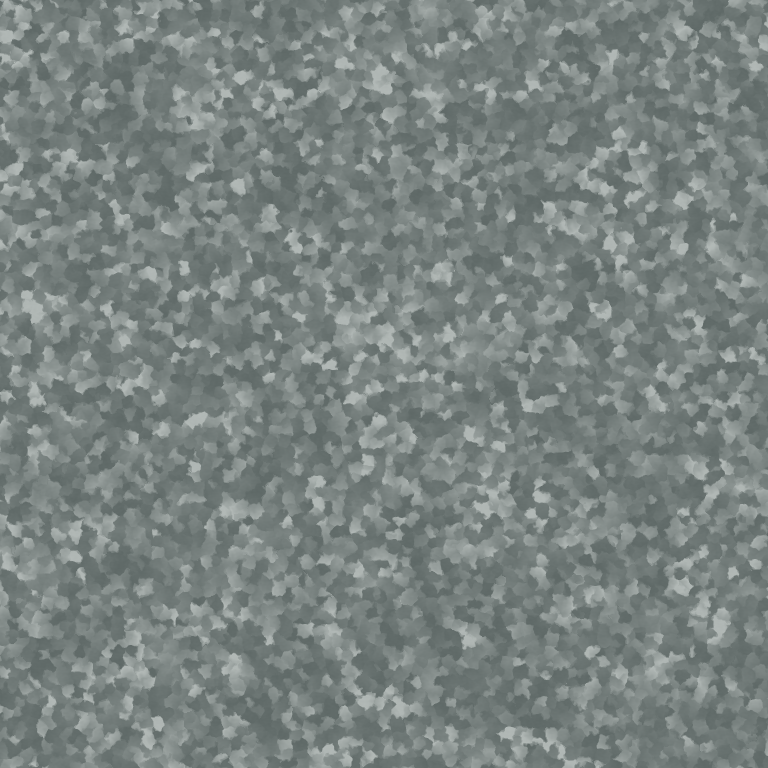
Give the GLSL for this texture, as a three.js fragment shader.

```glsl
#define GRAINS 76.0        // crystals across the canvas
#define RAGGED 0.42        // bending of crystal borders
#define SIZE_SPREAD 0.38   // difference between small and large crystals
#define EDGE 0.20          // border softness in crystal units
#define CLUMP 0.32         // likeness of neighbouring crystals
#define CLOUD 0.22         // broad light and dark areas
#define SHEEN 0.16         // shading inside each crystal
#define SPECKLE 0.035      // fine surface grain
#define DARK_ZINC vec3(0.378, 0.418, 0.410)
#define LIGHT_ZINC vec3(0.690, 0.718, 0.708)

varying vec2 vUv;

vec3 hash3(vec2 p) {
  vec3 q = fract(p.xyx * vec3(0.1031, 0.1030, 0.0973));
  q += dot(q, q.yxz + 33.33);
  return fract((q.xxy + q.yzz) * q.zyx);
}

float cornerSlope(vec2 corner, vec2 offset) {
  float angle = 6.2832 * hash3(corner + 71.0).x;
  return dot(vec2(cos(angle), sin(angle)), offset);
}

// Gradient noise, about -0.7 to 0.7
float noise(vec2 p) {
  vec2 i = floor(p), f = p - i;
  vec2 s = f * f * f * (f * (f * 6.0 - 15.0) + 10.0);
  vec2 e = vec2(1.0, 0.0);
  float low = mix(cornerSlope(i, f), cornerSlope(i + e, f - e), s.x);
  float high = mix(cornerSlope(i + e.yx, f - e.yx), cornerSlope(i + 1.0, f - 1.0), s.x);
  return mix(low, high, s.y);
}

vec2 seedPoint(vec2 cell) {
  return cell + hash3(cell).xy;
}

// Brightness rank of one crystal, with a slanted sheen across it
float crystalRank(vec2 cell, vec2 p) {
  vec2 seed = seedPoint(cell);
  vec3 h = hash3(cell + 193.0);
  float angle = 6.2832 * h.y;
  float slant = dot(p - seed, vec2(cos(angle), sin(angle)));
  return 0.5 + 0.92 * (h.x - 0.5) + CLUMP * noise(seed * 0.31) + SHEEN * slant;
}

// Few bright crystals, many dark ones
float rankToTone(float rank) {
  float u = clamp(rank, 0.0, 1.0);
  return 0.39 * u + 0.22 * u * u + 0.39 * pow(u, 5.0);
}

void main() {
  // Bent coordinates give the crystals notched outlines
  vec2 p = vUv * GRAINS + 150.0;
  vec2 bend = vec2(noise(p * 1.25), noise(p * 1.25 + 47.3));
  bend += 0.5 * vec2(noise(p * 2.7 + 13.1), noise(p * 2.7 + 89.6));
  vec2 q = p + RAGGED * bend;

  // Two nearest crystals, larger ones reaching further
  vec2 base = floor(q), nearest = base, second = base;
  float nearDist = 9.0, secondDist = 9.0;
  for (int y = -2; y <= 2; y++) {
    for (int x = -2; x <= 2; x++) {
      vec2 cell = base + vec2(float(x), float(y));
      vec3 h = hash3(cell);
      float d = length(cell + h.xy - q) - SIZE_SPREAD * h.z;
      if (d < nearDist) {
        secondDist = nearDist;
        second = nearest;
        nearDist = d;
        nearest = cell;
      } else if (d < secondDist) {
        secondDist = d;
        second = cell;
      }
    }
  }

  // Broad clouding and faint surface grain
  float cloud = CLOUD * (noise(vUv * 5.0 + 3.7) + 0.6 * noise(vUv * 13.0 + 21.4));
  float speckle = SPECKLE * (noise(vUv * vec2(210.0, 330.0)) + noise(vUv * 90.0 + 9.2));

  // Blend across the border
  float inside = 0.5 + 0.5 * smoothstep(0.0, EDGE, secondDist - nearDist);
  float nearTone = rankToTone(crystalRank(nearest, q) + cloud);
  float secondTone = rankToTone(crystalRank(second, q) + cloud);
  float tone = mix(secondTone, nearTone, inside) + speckle;

  gl_FragColor = vec4(mix(DARK_ZINC, LIGHT_ZINC, tone), 1.0);
}
```
